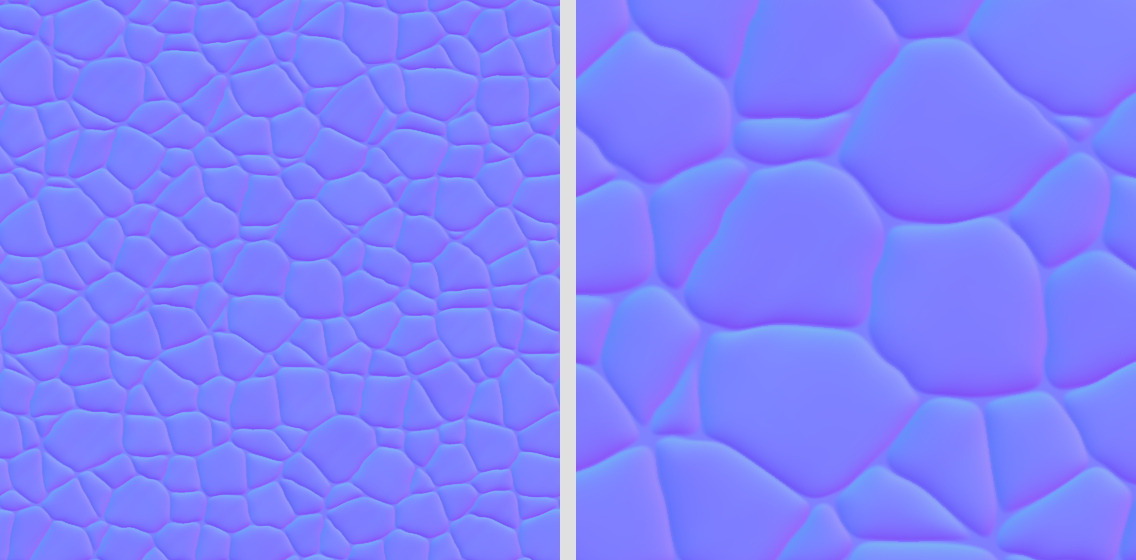
Left, the full canvas; right, a detail of the centre.
Give the GLSL for this texture map, as a Shadertoy shader.

```glsl
// Tangent-space normal map of tightly packed, rounded pebbles (tileable).
// A weighted cellular diagram gives stones of mixed size; a soft minimum of the
// distances to their borders rounds the rims and yields the slope directly.

const vec2  GRID       = vec2(14.0, 16.0); // cells across the canvas
const float JITTER     = 0.86;   // scatter of the stone centres
const float SIZE_RANGE = 0.74;   // weight of the largest stones
const float ROUNDING   = 0.048;  // corner radius, in cells
const float RIM_SLOPE  = 0.44;   // steepness at the border
const float RIM_WIDTH  = 0.105;  // fall-off of the slope towards the top
const float SEAM       = 0.03;   // softness of the crease between stones
const float TILT       = 0.05;   // random lean of each stone
const float DENTS      = 0.022;  // faint unevenness of the surface
const float BEND       = 0.05;   // waviness of the borders, in cells
const vec2  RELIEF     = vec2(0.62, 1.0);  // strength per axis
const vec2  BIAS       = vec2(-0.012, 0.0);
const float TAU        = 6.2831853;
const int   REACH      = 2;      // cells searched each way

vec3 hash32(vec2 p) {
    vec3 q = fract(p.xyx * vec3(0.1031, 0.1030, 0.0973));
    q += dot(q, q.yxz + 33.33);
    return fract((q.xxy + q.yzz) * q.zyx);
}

// Centre (xy) and weight (z) of the stone belonging to a cell
vec3 stone(vec2 cell) {
    vec3 h = hash32(mod(cell, GRID) + 17.0);
    return vec3(cell + 0.5 + JITTER * (h.xy - 0.5), SIZE_RANGE * h.z * h.z);
}

// Squared distance reduced by the weight: stone borders stay straight
float power(vec2 p, vec3 s) {
    vec2 d = p - s.xy;
    return dot(d, d) - s.z;
}

// Layered sines with whole wave counts, so that they repeat with the canvas
vec2 waves(vec2 uv) {
    vec2 a = TAU * uv;
    vec2 low  = sin(vec2(7.0 * a.y + 3.0 * a.x, 8.0 * a.x - 4.0 * a.y));
    vec2 high = sin(vec2(17.0 * a.x + 11.0 * a.y, 19.0 * a.y - 13.0 * a.x) + 2.0 * low);
    return 0.6 * low + 0.4 * high;
}

// Outward slope of the pebble surface at p, in cell units
vec2 pebbleSlope(vec2 p, float pixel) {
    vec2 base = floor(p);

    // Find the stone that owns this point
    vec2 ownerCell = base;
    vec3 owner = stone(base);
    float nearest = 1e3;
    for (int y = -REACH; y <= REACH; y++)
    for (int x = -REACH; x <= REACH; x++) {
        vec2 cell = base + vec2(x, y);
        vec3 s = stone(cell);
        float d = power(p, s);
        if (d < nearest) {
            nearest = d;
            owner = s;
            ownerCell = cell;
        }
    }

    // Soft minimum of the border distances, and its direction
    float total = 1e-9;
    vec2 outward = vec2(0.0);
    for (int y = -REACH; y <= REACH; y++)
    for (int x = -REACH; x <= REACH; x++) {
        vec2 cell = base + vec2(x, y);
        if (cell == ownerCell) continue;
        vec3 s = stone(cell);
        vec2 across = s.xy - owner.xy;
        float len = max(length(across), 1e-3);
        float border = (power(p, s) - nearest) / (2.0 * len);
        float w = exp(-border / ROUNDING);
        total += w;
        outward += w * across / len;
    }
    float depth = -ROUNDING * log(total);
    outward /= total;

    // Steep rim, flat top, level crease
    float rim = RIM_SLOPE * exp(-max(depth, 0.0) / RIM_WIDTH);
    float inside = smoothstep(-0.5, 1.0, depth / max(SEAM, pixel));
    vec2 lean = TILT * (hash32(mod(ownerCell, GRID) + 71.0).xy - 0.5);
    return (outward * rim + lean) * inside;
}

void mainImage(out vec4 fragColor, in vec2 fragCoord) {
    vec2 uv = fragCoord / iResolution.y;
    float pixel = 1.2 * GRID.y / iResolution.y;

    vec2 p = uv * GRID + BEND * waves(uv);
    vec2 slope = pebbleSlope(p, pixel) + DENTS * waves(uv.yx + 0.37);

    // Pack the unit normal into colour
    vec2 n = slope * RELIEF + BIAS;
    vec3 normal = vec3(n, sqrt(max(1.0 - dot(n, n), 0.0)));
    fragColor = vec4(0.5 + 0.5 * normal, 1.0);
}
```
